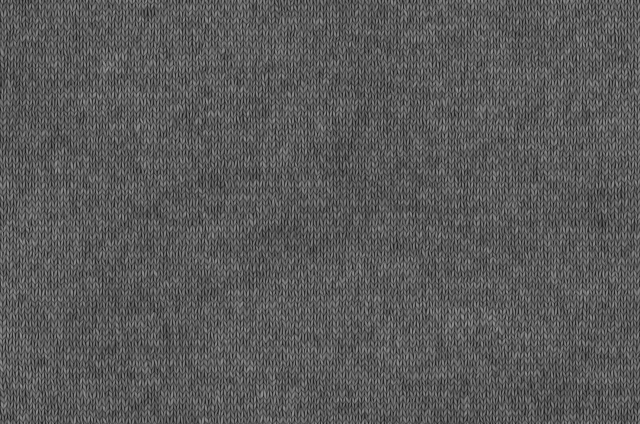
Give the GLSL for this texture, as a WebGL 1 fragment shader.

```glsl
precision highp float;

uniform vec2 u_resolution;

const float WALES = 100.0;          // stitch columns across the width
const float COURSES = 101.0;        // stitch rows per canvas width of height
const float LEG_SLOPE = 1.15;       // rise of a stitch leg, in rows per column
const vec3 GAP_COLOR = vec3(0.105);
const vec3 YARN_COLOR = vec3(0.465);

float hash(vec2 p) {
  vec3 q = fract(p.xyx * vec3(0.1031, 0.1030, 0.0973));
  q += dot(q, q.yzx + 33.33);
  return fract((q.x + q.y) * q.z);
}

float noise(vec2 p) {
  vec2 cell = floor(p);
  vec2 f = fract(p);
  f = f * f * (3.0 - 2.0 * f);
  float low = mix(hash(cell), hash(cell + vec2(1.0, 0.0)), f.x);
  float high = mix(hash(cell + vec2(0.0, 1.0)), hash(cell + vec2(1.0)), f.x);
  return mix(low, high, f.y);
}

float fbm(vec2 p) {
  float sum = 0.0;
  float weight = 0.5;
  for (int i = 0; i < 4; i++) {
    sum += weight * noise(p);
    p = p * 2.03 + 17.1;
    weight *= 0.5;
  }
  return sum / 0.9375;
}

// Uneven tension: slow drift plus a small wobble of each stitch, in stitches
vec2 relax(vec2 stitch) {
  vec2 drift = vec2(noise(stitch * 0.09), noise(stitch * 0.11 + 41.0)) - 0.5;
  vec2 wobble = vec2(noise(stitch * 0.85 + 19.0), noise(stitch * 0.7 + 87.0)) - 0.5;
  return stitch + drift * vec2(0.25, 0.5) + wobble * vec2(0.26, 0.5);
}

// Relief of one slanted leg: x is measured from the wale centre, y along the row
float legRelief(float x, float y, float halfWidth) {
  float middle = mix(0.19, 0.3, y);
  float strand = 1.0 - smoothstep(halfWidth - 0.08, halfWidth + 0.08, abs(x - middle));
  float course = smoothstep(0.0, 0.32, 0.5 - abs(y - 0.5));
  return strand * mix(0.55, 1.0, course);
}

// Heathered yarn: broad clouds, row streaks, single legs and fibres
float heather(vec2 stitch, vec2 leg) {
  float cloud = fbm(stitch * vec2(0.05, 0.06) + 9.0) - 0.5;
  float streak = noise(vec2(stitch.x * 0.22, leg.y * 1.7) + 73.0) - 0.5;
  float single = hash(leg + 5.0) - 0.5;
  float fibre = noise(stitch * vec2(4.0, 2.4) + 131.0) - 0.5;
  return 1.0 + 0.16 * cloud + 0.13 * streak + 0.2 * single + 0.24 * fibre;
}

vec3 knit(vec2 p) {
  vec2 stitch = relax(p * vec2(WALES, COURSES));
  float column = floor(stitch.x);
  float offset = stitch.x - column - 0.5;
  float x = abs(offset);
  float y = stitch.y - LEG_SLOPE * x;
  vec2 leg = vec2(column * 2.0 + step(0.0, offset), floor(y));
  float halfWidth = mix(0.165, 0.235, hash(leg + 211.0));
  float relief = legRelief(x, fract(y), halfWidth);
  return mix(GAP_COLOR, YARN_COLOR, relief) * heather(stitch, leg);
}

void main() {
  // Four samples per pixel smooth the yarn edges
  vec3 color = vec3(0.0);
  for (int j = 0; j < 2; j++) {
    for (int i = 0; i < 2; i++) {
      vec2 shift = (vec2(float(i), float(j)) - 0.5) * 0.5;
      color += knit((gl_FragCoord.xy + shift) / u_resolution.x);
    }
  }
  gl_FragColor = vec4(color * 0.25, 1.0);
}
```
